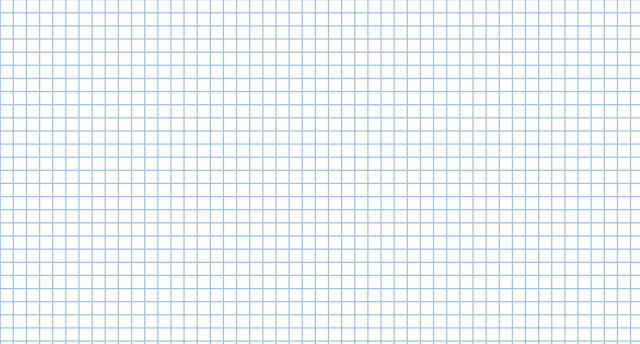
A Shadertoy shader for this pattern:

```glsl
// Square graph paper: thin pale blue rules on white, about 49 cells across.
// Distance to the nearest rule on each axis is turned into exact pixel coverage,
// then both sets of rules are laid over the paper like translucent ink.

// Part of a pixel covered by a rule whose centre line is dist away.
vec2 ruleCoverage(vec2 dist, float width, float pixel) {
    vec2 overlap = (0.5 * (width + pixel) - dist) / pixel;
    return clamp(overlap, 0.0, min(1.0, width / pixel));
}

void mainImage(out vec4 fragColor, in vec2 fragCoord) {
    // Canvas width is one unit; rows are counted down from the top edge.
    float pixel = 1.0 / iResolution.x;
    vec2 paperPos = vec2(fragCoord.x, iResolution.y - fragCoord.y) * pixel;

    // Distance to the nearest vertical (x) and horizontal (y) rule.
    float cell = 0.02052;
    vec2 gridPos = (paperPos - vec2(0.0003, -0.0006)) / cell;
    vec2 dist = abs(fract(gridPos + 0.5) - 0.5) * cell;
    vec2 rules = ruleCoverage(dist, 0.00195, pixel);

    // Crossings merge without doubling the ink.
    float ink = 1.0 - (1.0 - rules.x) * (1.0 - rules.y);
    vec3 paper = vec3(1.0);
    vec3 blueInk = vec3(0.62, 0.76, 0.91);
    fragColor = vec4(mix(paper, blueInk, ink), 1.0);
}
```
